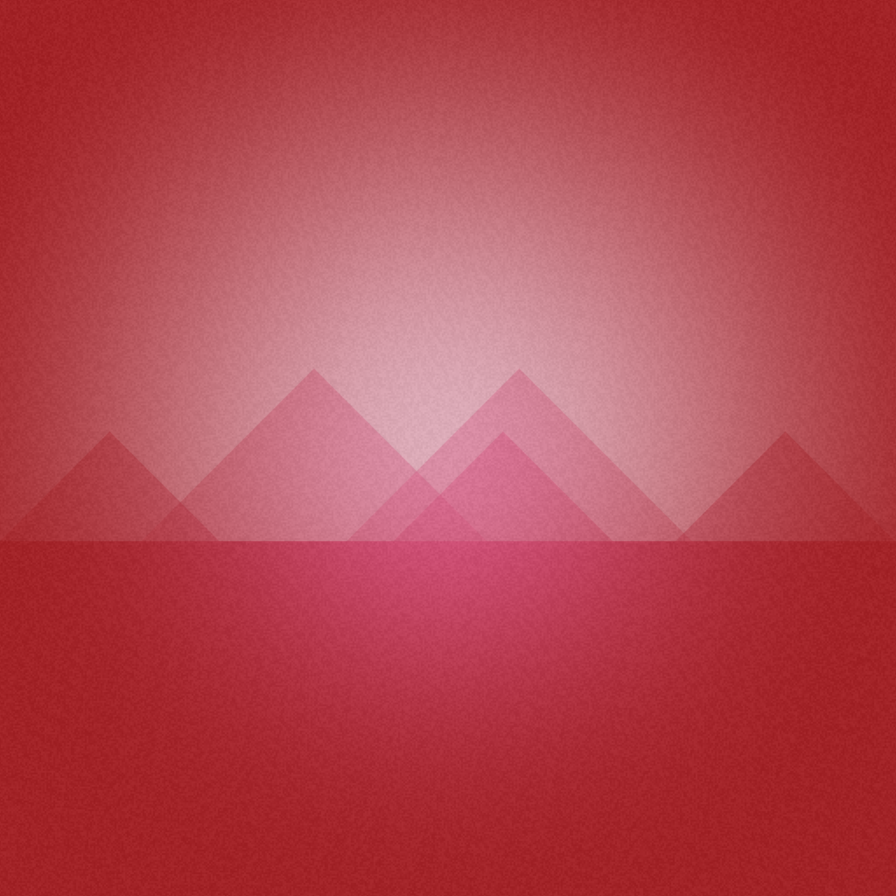
Give the GLSL for this background, as a three.js fragment shader.

```glsl
// Translucent rose mountains on a flat horizon, lit by a hazy radial glow with fine grain.
#define HORIZON 0.396
#define GLOW_RADIUS 0.64
#define LARGE_HEIGHT 0.1927
#define SMALL_HEIGHT 0.1224
#define LARGE_ALPHA 0.36
#define SMALL_ALPHA 0.46
#define GRAIN_CELLS 512.0
#define GRAIN_AMOUNT 0.05
#define EDGE_SOFTNESS 0.001

varying vec2 vUv;

const vec3 RIM_RED = vec3(0.635, 0.135, 0.15);
const vec3 SKY_HAZE = vec3(0.86, 0.67, 0.72);
const vec3 GROUND_PINK = vec3(0.835, 0.34, 0.51);

float hash(vec2 p) {
  return fract(sin(dot(p, vec2(12.9898, 78.233))) * 43758.5453);
}

float valueNoise(vec2 p) {
  vec2 cell = floor(p);
  vec2 f = fract(p);
  f = f * f * (3.0 - 2.0 * f);
  float low = mix(hash(cell), hash(cell + vec2(1.0, 0.0)), f.x);
  float high = mix(hash(cell + vec2(0.0, 1.0)), hash(cell + 1.0), f.x);
  return mix(low, high, f.y);
}

// Coverage of a right-angled peak standing on the horizon.
float peak(vec2 p, float centerX, float height) {
  float inside = (HORIZON + height - p.y - abs(p.x - centerX)) * 0.7071;
  return smoothstep(-EDGE_SOFTNESS, EDGE_SOFTNESS, inside);
}

void main() {
  // Central glow; the ground loses its light faster than the sky
  float glow = 1.0 - smoothstep(0.0, GLOW_RADIUS, distance(vUv, vec2(0.5)));
  vec3 sky = mix(RIM_RED, SKY_HAZE, glow);
  vec3 ground = mix(RIM_RED, GROUND_PINK, glow * glow);
  vec3 color = sky;

  // Large peaks
  for (int i = 0; i < 2; i++) {
    float x = 0.3505 + 0.229 * float(i);
    color = mix(color, ground, LARGE_ALPHA * peak(vUv, x, LARGE_HEIGHT));
  }

  // Small peaks, with the spacing narrowing to the right
  for (int i = 0; i < 3; i++) {
    float n = float(i);
    float x = 0.1224 + 0.439 * n - 0.062 * n * (n - 1.0);
    color = mix(color, ground, SMALL_ALPHA * peak(vUv, x, SMALL_HEIGHT));
  }

  // Flat ground
  float sky_mask = smoothstep(-EDGE_SOFTNESS, EDGE_SOFTNESS, vUv.y - HORIZON);
  color = mix(ground, color, sky_mask);

  // Film grain
  float grain = valueNoise(vUv * GRAIN_CELLS) - 0.5;
  color += grain * GRAIN_AMOUNT;

  gl_FragColor = vec4(color, 1.0);
}
```
